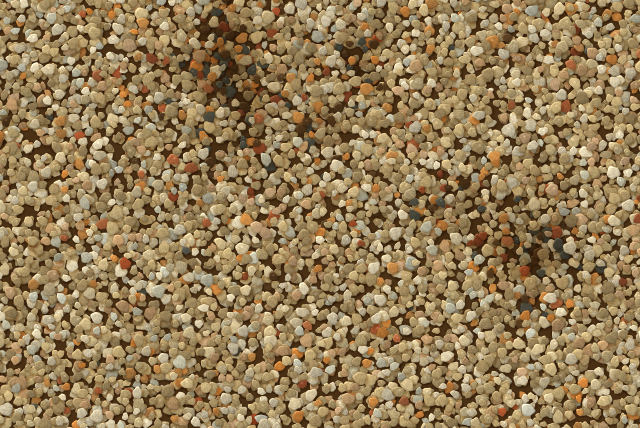
Give the GLSL for this texture, as a Shadertoy shader.

```glsl
const float GRAINS_PER_HEIGHT = 35.0;
const int LAYERS = 4;

const vec3 GAP = vec3(0.29, 0.19, 0.08);
const vec3 OLIVE = vec3(0.59, 0.50, 0.34);
const vec3 TAN = vec3(0.71, 0.62, 0.43);
const vec3 PALE = vec3(0.79, 0.74, 0.62);
const vec3 AMBER = vec3(0.74, 0.46, 0.19);
const vec3 RUST = vec3(0.60, 0.27, 0.13);
const vec3 SLATE = vec3(0.25, 0.26, 0.23);
const vec3 UMBER = vec3(0.27, 0.17, 0.07);
const vec3 SHADOW = vec3(0.83, 0.77, 0.66);

vec3 hash3(vec2 cell, float seed) {
    vec3 q = fract((cell.xyx + seed * 17.31) * vec3(0.1031, 0.1030, 0.0973));
    q += dot(q, q.yxz + 33.33);
    return fract((q.xxy + q.yzz) * q.zyx);
}

mat2 rotation(float angle) {
    float c = cos(angle), s = sin(angle);
    return mat2(c, -s, s, c);
}

float blot(vec2 p, vec2 centre, vec2 size) {
    vec2 d = (p - centre) / size;
    return exp(-dot(d, d));
}

// Density of dark mineral grains
float darkDensity(vec2 p) {
    p += 0.02 * sin(p.yx * 31.0 + vec2(0.0, 1.7));
    float density = blot(p, vec2(0.54, 0.83), vec2(0.085, 0.16));
    density += 0.65 * blot(p, vec2(0.85, 0.86), vec2(0.06, 0.06));
    density += 0.55 * blot(p, vec2(0.77, 0.68), vec2(0.07, 0.05));
    density += 0.90 * blot(p, vec2(1.25, 0.41), vec2(0.10, 0.09));
    density += 0.35 * blot(p, vec2(1.04, 0.51), vec2(0.14, 0.07));
    return min(density, 1.0);
}

// Mineral colour from three random values and the local dark density
vec3 mineral(vec3 pick, float density) {
    vec3 colour = mix(OLIVE, TAN, smoothstep(0.0, 0.55, pick.x));
    colour = mix(colour, PALE, smoothstep(0.45, 0.95, pick.x));
    colour = mix(colour, vec3(0.69, 0.53, 0.37), 0.7 * step(0.90, pick.z));
    colour = mix(colour, vec3(0.67, 0.68, 0.62), 0.7 * step(pick.z, 0.06));
    float warm = step(0.945 - 0.10 * density, pick.y);
    colour = mix(colour, mix(AMBER, RUST, step(0.8, pick.z)), warm * (0.55 + 0.45 * pick.x));
    float dark = step(pick.y, 0.008 + 0.55 * density);
    vec3 darkColour = mix(UMBER, SLATE, step(0.62, pick.z));
    darkColour = mix(darkColour, RUST * 0.8, step(pick.z, 0.22));
    return mix(colour, darkColour, dark * 0.9);
}

// Normalised radius of a rounded, slightly angular pebble
float pebble(vec2 q, float phase) {
    float a = atan(q.y, q.x);
    float wobble = 0.08 * sin(3.0 * a + phase) + 0.05 * sin(5.0 * a - 2.3 * phase);
    return length(q) * (1.0 + wobble);
}

// Translucent surface: mottling, side light, bright rim and glint
vec3 shadeGrain(vec3 colour, vec2 q, vec2 lit, float r, vec3 rnd) {
    float mottling = sin(q.x * 6.0 + 9.0 * rnd.x + 2.0 * sin(q.y * 5.0))
                   * sin(q.y * 7.0 + 9.0 * rnd.y);
    float side = dot(lit, normalize(vec2(-0.5, 0.8)));
    float body = 0.88 + 0.25 * rnd.z + 0.10 * side + 0.07 * mottling;
    body -= 0.20 * smoothstep(0.72, 1.05, r) * smoothstep(0.3, -0.6, side);
    float rim = smoothstep(0.60, 0.86, r) * smoothstep(1.06, 0.90, r);
    rim *= smoothstep(0.1, 0.9, side) * step(0.35, rnd.x);
    float glint = smoothstep(0.32, 0.05, length(lit - 0.6 * (rnd.xy - 0.5)));
    glint *= step(0.80, rnd.y);
    return colour * body + vec3(0.15, 0.15, 0.13) * rim + 0.12 * glint;
}

// Paint one jittered layer of grains over what lies below
vec3 paintLayer(vec3 below, vec2 p, float seed, float pixel) {
    mat2 turn = rotation(seed * 0.9);
    vec2 uv = turn * p * GRAINS_PER_HEIGHT + seed * 7.7;
    vec2 home = floor(uv);
    float soft = max(0.7 * pixel, 0.05);
    for (int j = -1; j <= 1; j++) {
        for (int i = -1; i <= 1; i++) {
            vec2 cell = home + vec2(i, j);
            vec3 place = hash3(cell, seed);
            vec3 form = hash3(cell, seed + 11.0);
            vec3 pick = hash3(cell, seed + 23.0);
            if (form.z > 0.86) continue;

            vec2 centre = cell + 0.5 + 0.7 * (place.xy - 0.5);
            float radius = mix(0.32, 0.57, place.z * place.z);
            vec2 lit = (uv - centre) * turn / radius;
            vec2 q = rotation(6.2832 * form.x) * lit;
            q *= vec2(1.0, 1.0 + 0.45 * form.y);

            float r = pebble(q, 6.2832 * pick.z);
            float shade = smoothstep(1.40, 0.80, length(lit + vec2(-0.10, 0.16)));
            below *= mix(vec3(1.0), SHADOW, shade);

            vec2 middle = ((centre - seed * 7.7) * turn) / GRAINS_PER_HEIGHT;
            vec3 colour = mineral(pick, darkDensity(middle));
            colour = shadeGrain(colour, q, lit, r, fract(form + place.zxy));
            float cover = smoothstep(soft, -soft, (r - 1.0) * radius);
            below = mix(below, colour, cover);
        }
    }
    return below;
}

void mainImage(out vec4 fragColor, in vec2 fragCoord) {
    vec2 p = fragCoord / iResolution.y;
    float pixel = GRAINS_PER_HEIGHT / iResolution.y;
    vec3 colour = GAP;
    for (int layer = 0; layer < LAYERS; layer++) {
        colour = paintLayer(colour, p, float(layer) + 1.0, pixel);
    }
    colour *= mix(vec3(1.0), vec3(0.76, 0.70, 0.60), darkDensity(p));
    fragColor = vec4(clamp(colour, 0.0, 1.0), 1.0);
}
```
